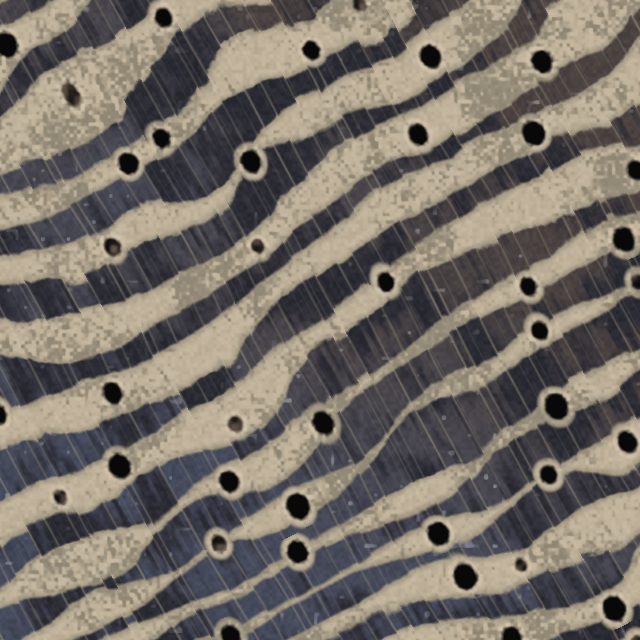
A Shadertoy shader for this texture:

```glsl
// Polished end grain of a hardwood: wavy cream bands alternate with dark fibre
// bands, crossed by thin pale rays and dotted with black pores. The bands are
// contours of a warped ramp; rays and pores are jittered cells in its frame.

const float BAND_PITCH = 0.102;
const float BAND_ANGLE = 0.50;
const float RAY_PITCH = 0.033;
const float PORE_PITCH = 0.17;

const vec3 CREAM = vec3(0.75, 0.695, 0.60);
const vec3 CREAM_SHADE = vec3(0.58, 0.545, 0.47);
const vec3 CHARCOAL = vec3(0.165, 0.165, 0.20);
const vec3 SLATE = vec3(0.27, 0.29, 0.36);
const vec3 BROWN = vec3(0.29, 0.255, 0.25);
const vec3 PORE_BLACK = vec3(0.035, 0.03, 0.035);
const vec3 PORE_FILL = vec3(0.40, 0.34, 0.29);

float hash(vec2 p) {
    vec3 q = fract(vec3(p.xyx) * 0.1031);
    q += dot(q, q.yzx + 33.33);
    return fract((q.x + q.y) * q.z);
}

float noise(vec2 p) {
    vec2 i = floor(p), f = fract(p);
    f = f * f * f * (f * (f * 6.0 - 15.0) + 10.0);
    float low = mix(hash(i), hash(i + vec2(1, 0)), f.x);
    float high = mix(hash(i + vec2(0, 1)), hash(i + vec2(1, 1)), f.x);
    return mix(low, high, f.y);
}

float fbm(vec2 p) {
    float sum = 0.0, gain = 0.5;
    for (int i = 0; i < 4; i++) {
        sum += gain * noise(p);
        p = p * 2.03 + 17.3;
        gain *= 0.5;
    }
    return sum / 0.9375;
}

// Band counter: rises by one from each cream band to the next.
float bandPhase(vec2 w) {
    return w.y / BAND_PITCH + 1.5 * noise(w * 2.6 + 31.0) + 0.45 * noise(w * 8.0 + 57.0);
}

// Returns distance to the nearest ray, the block between rays, and ray strength.
vec3 rayCells(float along, float pitch, float seed) {
    float x = along / pitch, base = floor(x);
    vec3 cell = vec3(9.0, base - 1.0, 0.0);
    for (int i = -1; i <= 1; i++) {
        float id = base + float(i);
        float line = id + 0.8 * hash(vec2(id, seed));
        float d = abs(x - line) * pitch;
        if (d < cell.x) cell.xz = vec2(d, hash(vec2(id, seed + 5.0)));
        if (line <= x) cell.y = id;
    }
    return cell;
}

// Returns distance to the nearest pore edge and that pore's random value.
vec2 poreCells(float along, float phase, vec2 slope) {
    float row = floor(phase), base = floor(along / PORE_PITCH);
    vec2 nearest = vec2(1.0, 0.0);
    for (int i = -1; i <= 1; i++) {
        vec2 id = vec2(base + float(i), row);
        if (hash(id + 3.7) > 0.66) continue;
        float du = along - (id.x + 0.15 + 0.7 * hash(id + 11.0)) * PORE_PITCH;
        float rise = phase - row - 0.5 - 0.2 * (hash(id + 23.0) - 0.5);
        float dv = (rise - slope.x * du) / slope.y;
        float kind = hash(id + 41.0);
        float radius = mix(0.012, 0.018, hash(id + 67.0)) * (kind > 0.85 ? 0.7 : 1.0);
        float d = length(vec2(du, dv * 0.83)) - radius;
        if (d < nearest.x) nearest = vec2(d, kind);
    }
    return nearest;
}

float cover(float d, float soft) {
    return 1.0 - smoothstep(-soft, soft, d);
}

void mainImage(out vec4 fragColor, in vec2 fragCoord) {
    float pixel = 1.0 / iResolution.y;
    float soft = max(0.0032, pixel);
    vec2 p = fragCoord * pixel;
    float c = cos(BAND_ANGLE), s = sin(BAND_ANGLE);
    vec2 w = vec2(c * p.x + s * p.y, c * p.y - s * p.x) + 3.0;
    float grain = noise(p * 170.0) - 0.5;

    // Warped ramp and its local slope along and across the bands
    float phase = bandPhase(w), e = 0.002;
    vec2 slope = vec2(bandPhase(w + vec2(e, 0)), bandPhase(w + vec2(0, e))) - phase;
    slope = vec2(slope.x, max(slope.y, 4.0 * e)) / e;

    // Rays, pores and the cream band edge, stepped slightly at each ray
    float along = w.x + 0.012 * (noise(w * 5.0) - 0.5);
    vec3 ray = rayCells(along, RAY_PITCH, 2.0);
    vec3 fineRay = rayCells(along, RAY_PITCH * 0.55, 9.0);
    vec2 pore = poreCells(w.x, phase, slope);
    float block = hash(vec2(ray.y, floor(phase + 0.5)));
    float width = 0.49 + 0.8 * (noise(w * 6.0 + 9.0) - 0.5)
                + 0.16 * (block - 0.5) + 0.2 * (fbm(w * 45.0) - 0.5);
    float edge = (abs(fract(phase) - 0.5) * 2.0 - width) * 0.5 / length(slope);
    edge = min(edge, pore.x - 0.011);

    // Dark fibre: slate at lower left, brown at upper right
    float streak = noise(w * vec2(130.0, 22.0)) - 0.5;
    float warmth = smoothstep(0.45, 1.35, p.x * 0.7 + p.y + 0.5 * (noise(p * 4.0) - 0.5));
    float bloom = fbm(p * 7.0 + 5.0) + 0.3 * streak + 0.25 * (block - 0.5);
    vec3 fibre = mix(CHARCOAL, mix(SLATE, BROWN, warmth), smoothstep(0.32, 0.68, bloom));
    fibre += 0.05 * grain + 0.3 * smoothstep(0.90, 0.99, noise(p * 75.0 + 8.0)) * bloom;

    // Pale rays over the fibre, fading in and out along their length
    float fade = 0.45 + 0.55 * noise(w * vec2(30.0, 14.0));
    float rays = cover(ray.x - 0.0012, soft * 0.8) * (0.45 + 0.45 * ray.z);
    rays = max(rays, cover(fineRay.x - 0.0005, soft * 0.7) * 0.35 * fineRay.z);
    fibre = mix(fibre, CREAM_SHADE, rays * fade);

    // Cream bands, shaded in patches and near their edges
    float light = fbm(p * 9.0 + 40.0) + 0.25 * streak + 0.4 * grain;
    light = smoothstep(0.22, 0.55, light) * smoothstep(0.004, -0.014, edge);
    vec3 cream = mix(CREAM_SHADE, CREAM, light) + 0.06 * grain + 0.025 * rays;
    vec3 color = mix(fibre, cream, cover(edge, soft));

    // Pores: thin pale rim, dark hole, a few partly filled
    color += 0.06 * cover(abs(pore.x - 0.005) - 0.002, soft);
    vec3 hole = mix(PORE_BLACK, PORE_FILL, step(0.85, pore.y) * noise(p * 90.0));
    color = mix(color, hole, cover(pore.x + 0.002 * grain, soft));

    fragColor = vec4(color, 1.0);
}
```
